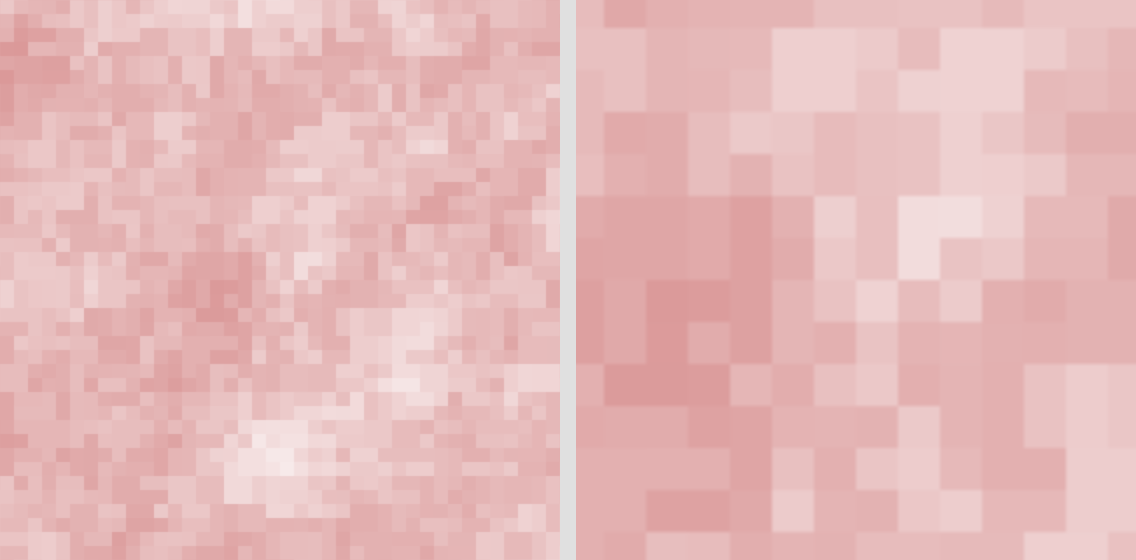
Left: the whole. Right: its middle third, enlarged.
Reproduce this texture procedurally as a WebGL 2 fragment shader.

```glsl
#version 300 es
precision highp float;
// Rose-pink mosaic of square cells with pale diagonal drifts and grainy tone.

uniform vec2 u_resolution;
out vec4 fragColor;

const float GRID = 40.0;          // cells along the canvas height
const float EDGE_SOFTNESS = 0.07; // half width of a cell border, in cells
const float DRIFT_ANGLE = 0.74;   // direction of the streaks, in radians
const float TAU = 6.2831853;

// Integer hash of a lattice point, 0 to 1
float hash(vec2 lattice, uint seed) {
    uvec2 q = uvec2(ivec2(lattice)) * uvec2(1597u, 3571u);
    uint h = (q.x ^ (q.y * 6151u)) + seed * 7919u;
    h = (h ^ (h >> 15)) * 73471u;
    h = (h ^ (h >> 13)) * 91813u;
    h = (h ^ (h >> 16)) * 52361u;
    h ^= h >> 15;
    return float(h & 65535u) / 65535.0;
}

// Smooth value noise centred on zero
float noise(vec2 p, uint seed) {
    vec2 i = floor(p);
    vec2 w = smoothstep(0.0, 1.0, p - i);
    float low = mix(hash(i, seed), hash(i + vec2(1, 0), seed), w.x);
    float high = mix(hash(i + vec2(0, 1), seed), hash(i + vec2(1, 1), seed), w.x);
    return mix(low, high, w.y) - 0.5;
}

vec2 rotate(vec2 p, float angle) {
    float c = cos(angle), s = sin(angle);
    return vec2(c * p.x + s * p.y, c * p.y - s * p.x);
}

// Joins some neighbours into pairs or squares by sharing one cell index
vec2 mergeCell(vec2 cell, uint seed) {
    float stagger = mod(floor(cell.y / 2.0), 2.0);
    vec2 shifted = cell + vec2(stagger, 0.0);
    vec2 block = floor(shifted / 2.0);
    vec2 local = shifted - 2.0 * block;
    float kind = hash(block, seed);
    if (kind < 0.16) local = vec2(0.0);
    else if (kind < 0.42) local.y = 0.0;
    else if (kind < 0.62) local.x = 0.0;
    return 2.0 * block + local - vec2(stagger, 0.0);
}

// Lightness offset of one cell: broad bands, patches, streaks and grain
float cellTone(vec2 cell) {
    vec2 merged = mergeCell(cell, 3u);
    vec2 p = (merged + 0.5) / GRID;
    vec2 along = rotate(p, DRIFT_ANGLE);
    float warp = 0.22 * noise(p * 3.5, 11u);
    float band = cos(TAU * (p.x - p.y - 0.25 + warp) / 0.75);
    float patches = noise(along * vec2(3.6, 6.0) + 5.3, 17u);
    float streaks = noise(along * vec2(7.0, 14.0) + 2.7, 23u);
    float grain = hash(merged, 31u) - 0.5;
    return 0.028 * band + 0.15 * patches + 0.15 * streaks + 0.12 * grain;
}

// Rose ramp: red varies less than green and blue
vec3 roseColor(float tone) {
    float pale = clamp(0.751 + tone + 0.65 * tone * tone, 0.56, 0.97);
    return vec3(0.91 + 0.35 * (pale - 0.75), pale, pale);
}

void main() {
    vec2 p = gl_FragCoord.xy / u_resolution.y * GRID - 0.5;
    vec2 cell = floor(p);

    // Blend neighbouring cells only in a narrow strip along their border
    float soft = clamp(0.7 * GRID / u_resolution.y, EDGE_SOFTNESS, 0.5);
    vec2 w = smoothstep(0.5 - soft, 0.5 + soft, p - cell);

    vec3 color = vec3(0.0);
    for (int y = 0; y < 2; y++) {
        for (int x = 0; x < 2; x++) {
            vec2 corner = vec2(x, y);
            vec2 share = mix(1.0 - w, w, corner);
            color += share.x * share.y * roseColor(cellTone(cell + corner));
        }
    }
    fragColor = vec4(color, 1.0);
}
```
